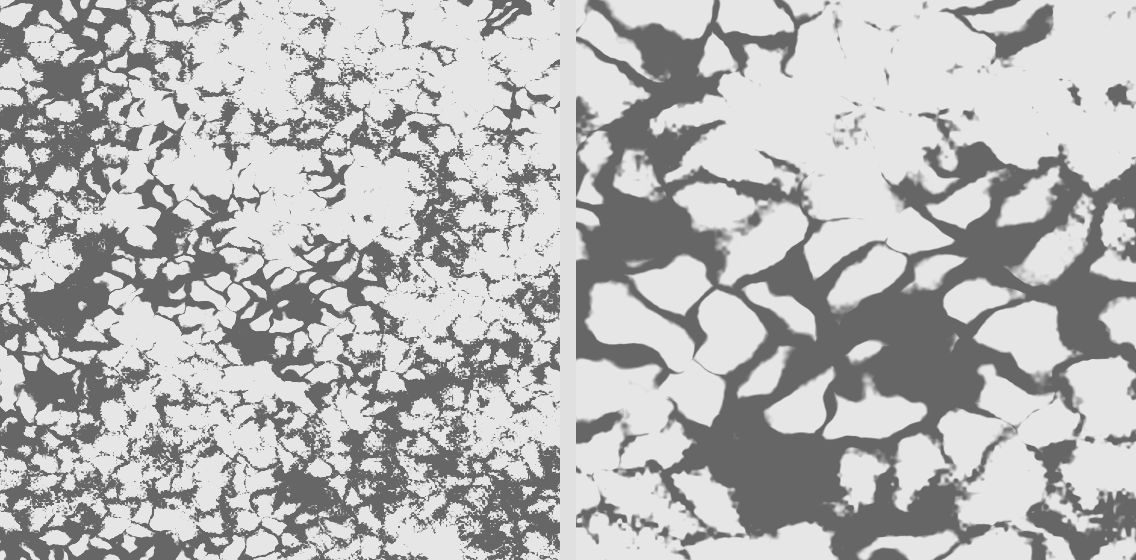
Left, the full canvas; right, a detail of the centre.
Write a three.js fragment shader that draws this texture.

```glsl
// Weathered pebbly plaster: pale rounded flakes parted by dark broken creases with fine grain.
varying vec2 vUv;

const vec3 FLAKE_COLOR = vec3(0.90);
const vec3 CREASE_COLOR = vec3(0.40);
const vec2 FLAKE_COUNT = vec2(22.0, 26.0);
const float CREASE_LEVEL = 0.125;

vec2 hash2(vec2 p) {
  vec2 q = vec2(dot(p, vec2(127.1, 311.7)), dot(p, vec2(269.5, 183.3)));
  return fract(sin(q) * 43758.54);
}

// Smooth value noise, 0 to 1
float valueNoise(vec2 p) {
  vec2 cell = floor(p);
  vec2 f = fract(p);
  vec2 s = f * f * (3.0 - 2.0 * f);
  float low = mix(hash2(cell).x, hash2(cell + vec2(1.0, 0.0)).x, s.x);
  float high = mix(hash2(cell + vec2(0.0, 1.0)).x, hash2(cell + vec2(1.0)).x, s.x);
  return mix(low, high, s.y);
}

// Layered value noise, 0 to 1, turned between layers to hide the lattice
float layeredNoise(vec2 p) {
  float sum = 0.0;
  float weight = 0.57;
  for (int i = 0; i < 3; i++) {
    sum += weight * valueNoise(p);
    p = mat2(1.6, 1.2, -1.2, 1.6) * p + 17.3;
    weight *= 0.5;
  }
  return sum;
}

vec2 warp(vec2 p, float amount) {
  vec2 offset = vec2(layeredNoise(p + 5.2), layeredNoise(p + 41.7));
  return p + amount * (offset - 0.5);
}

// Cellular noise: second minus first distance, zero along the creases
float creaseDistance(vec2 p) {
  vec2 cell = floor(p);
  float nearest = 8.0;
  float second = 8.0;
  for (int y = -1; y <= 1; y++) {
    for (int x = -1; x <= 1; x++) {
      vec2 neighbour = cell + vec2(float(x), float(y));
      float d = length(neighbour + hash2(neighbour) - p);
      second = min(second, max(nearest, d));
      nearest = min(nearest, d);
    }
  }
  return second - nearest;
}

// Fine speckle, centred on zero
float grain(vec2 uv) {
  return 0.6 * valueNoise(uv * 370.0) + 0.4 * valueNoise(uv * 170.0 + 9.1) - 0.5;
}

// Patchy roughness, stretched sideways: 0 is smooth, 1 is speckled
float roughness(vec2 uv) {
  return smoothstep(0.25, 0.6, layeredNoise(uv * vec2(3.5, 6.0) + 23.0));
}

// Height of the surface; low places are dark
float surfaceHeight(vec2 uv) {
  float crease = creaseDistance(warp(uv * FLAKE_COUNT, 1.3));
  float broad = valueNoise(uv * 4.0 + 3.7) - 0.5;
  float hollows = layeredNoise(uv * vec2(10.0, 13.0) + 61.0) - 0.5;
  float chips = valueNoise(warp(uv * vec2(30.0, 36.0) + 88.0, 1.4)) - 0.5;
  return 0.8 * crease + 0.25 * broad + 0.65 * hollows + 0.5 * chips;
}

void main() {
  float rough = roughness(vUv);
  float height = surfaceHeight(vUv) + mix(0.06, 0.62, rough) * grain(vUv);
  float edge = mix(0.045, 0.085, rough);
  float flake = smoothstep(CREASE_LEVEL - edge, CREASE_LEVEL + edge, height);
  gl_FragColor = vec4(mix(CREASE_COLOR, FLAKE_COLOR, flake), 1.0);
}
```
